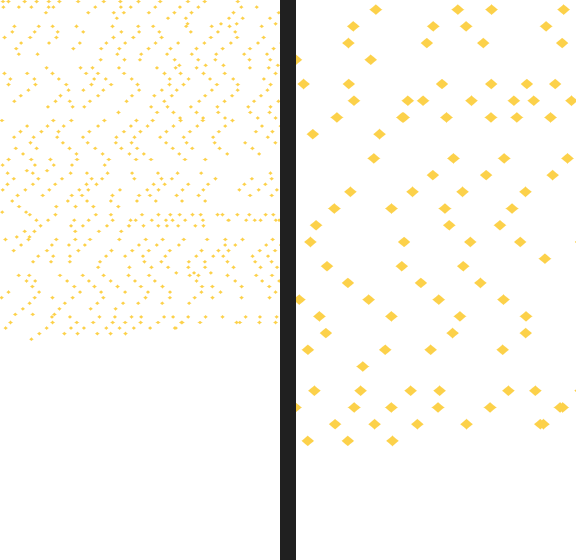
Left, the full canvas; right, a detail of the centre.
Reproduce this pattern procedurally as a Shadertoy shader.

```glsl
// Per band: rows, dots per row, horizontal crowding exponent, row of the rightmost bend
const vec4 BANDS[9] = vec4[9](
    vec4(5, 17, 1.60, 0.0), vec4(8, 12, 1.00, 1.0), vec4(10, 12, 1.00, 3.0),
    vec4(10, 12, 1.05, 7.3), vec4(8, 13, 0.95, 0.3), vec4(5, 22, 0.62, 0.5),
    vec4(7, 14, 1.00, 0.0), vec4(8, 13, 1.00, 3.0), vec4(5, 18, 0.72, 0.3));

float hash(vec2 p) {
    vec3 q = fract(vec3(p.xyx) * 0.1031 + 0.37);
    q += dot(q, q.yzx + 33.33);
    return fract((q.x + q.y) * q.z);
}

// Antialiased diamond, offset measured in canvas widths
float diamond(vec2 offset) {
    float edge = dot(abs(offset) / vec2(0.0074, 0.0062), vec2(1.0)) - 1.0;
    return clamp(0.5 - edge * 0.00475 * iResolution.x, 0.0, 1.0);
}

// Some bands finish on the right side, the others on the left
bool insideBand(int band, float x, float rowsLeft) {
    bool endsRight = band < 3 || band == 6;
    return endsRight ? x > 0.62 - 0.28 * rowsLeft : x < 0.2 + 0.27 * rowsLeft;
}

void mainImage(out vec4 fragColor, in vec2 fragCoord) {
    const float rowPitch = 0.0199;
    float x = fragCoord.x / iResolution.x;
    float depth = (iResolution.y - fragCoord.y) / iResolution.x;
    float bandTop = 0.0055;
    float coverage = 0.0;

    for (int band = 0; band < 9; band++) {
        vec4 b = BANDS[band];
        float row = clamp(round((depth - bandTop) / rowPitch), 0.0, b.x - 1.0);
        float dy = depth - bandTop - row * rowPitch;

        if (abs(dy) < 0.5 * rowPitch) {
            for (float i = 0.0; i < b.y; i++) {
                // Each chain of dots zigzags down through its band
                vec2 chain = vec2(i, float(band) * 31.0);
                float t = (i + 0.5 + 0.5 * (hash(chain) - 0.5)) / b.y;
                float bend = b.w + 1.6 * (hash(chain + 7.0) - 0.5);
                float zigzag = abs(mod(row - bend + 4.0, 8.0) - 4.0);
                float dotX = 1.1 * pow(t, b.z) - 0.024 * zigzag;

                // Small shift and occasional gap for each dot
                vec2 cell = chain + vec2(row * 17.0 + 50.0, row);
                dotX += 0.009 * (hash(cell) - 0.5);
                bool visible = dotX > 0.004 && hash(cell + 3.0) > 0.1
                    && insideBand(band, dotX, b.x - 1.0 - row);
                if (visible) coverage = max(coverage, diamond(vec2(x - dotX, dy)));
            }
        }
        // Bands follow each other with a tighter step than the rows
        bandTop += (b.x - 0.55) * rowPitch;
    }

    vec3 paper = vec3(1.0);
    vec3 amber = vec3(0.99, 0.82, 0.29);
    fragColor = vec4(mix(paper, amber, coverage), 1.0);
}
```
